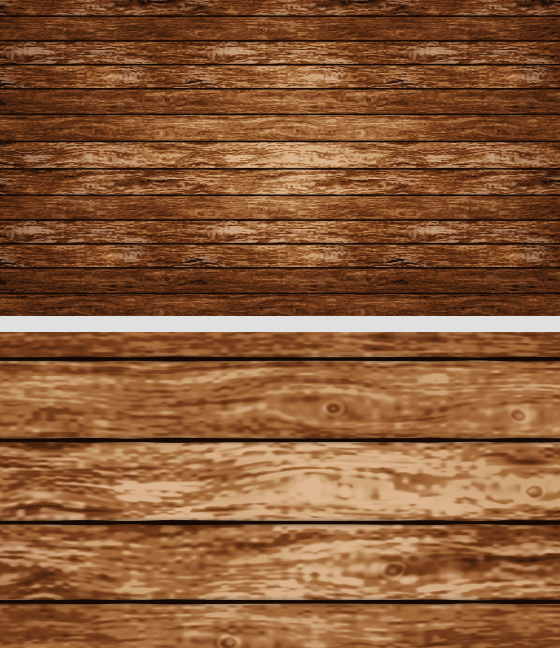
Top: the whole. Bottom: its middle third, enlarged.
Reproduce this texture procedurally as a Shadertoy shader.

```glsl
// Weathered brown wooden planks, laid horizontally and lit by a warm central glow.

#define TILE vec2(0.6366, 0.567)   // repeat size, in canvas heights
#define TILE_TOP 0.051             // first seam, measured down from the top
#define PLANKS 7.0                 // planks per repeat
#define SEAM_HALF 0.0021           // half width of the dark gap
#define CONTRAST 1.0               // strength of the grain
#define BASE_TONE 0.25             // wood tone away from the light
#define GLOW_TONE 0.46             // tone added under the light
#define GLOW_SIZE vec2(0.66, 0.40)
#define WEAR 0.65                  // opacity of the pale scuffs
#define KNOT_SIZE 0.014

const vec3 GAP   = vec3(0.08, 0.03, 0.02);
const vec3 DARK  = vec3(0.11, 0.05, 0.03);
const vec3 UMBER = vec3(0.31, 0.15, 0.06);
const vec3 BROWN = vec3(0.45, 0.23, 0.10);
const vec3 TAN   = vec3(0.64, 0.41, 0.22);
const vec3 CREAM = vec3(0.80, 0.64, 0.46);
const vec3 SCUFF = vec3(0.88, 0.73, 0.61);

float hash(vec3 p) {
    p = fract(p * 0.1031);
    p += dot(p, p.zyx + 31.32);
    return fract((p.x + p.y) * p.z);
}

// Value noise that wraps in x after the given number of cells
float noise(vec2 p, float wrap, float seed) {
    vec2 i = floor(p), f = fract(p);
    f = f * f * (3.0 - 2.0 * f);
    float x0 = mod(i.x, wrap), x1 = mod(i.x + 1.0, wrap);
    float low  = mix(hash(vec3(x0, i.y, seed)), hash(vec3(x1, i.y, seed)), f.x);
    float high = mix(hash(vec3(x0, i.y + 1.0, seed)), hash(vec3(x1, i.y + 1.0, seed)), f.x);
    return mix(low, high, f.y);
}

// Grain of cells.x cells per repeat and cells.y cells per canvas height
float grain(vec2 p, vec2 cells, float seed) {
    return noise(p * cells + vec2(0.0, 40.0), cells.x, seed);
}

// Top of plank i within the repeat; plank heights vary slightly
float seam(float i) {
    return i / PLANKS - 0.0122 * (1.0 - cos(6.2832 * i / PLANKS));
}

vec3 woodColor(float tone) {
    vec3 c = mix(DARK, UMBER, smoothstep(-0.08, 0.22, tone));
    c = mix(c, BROWN, smoothstep(0.22, 0.43, tone));
    c = mix(c, TAN, smoothstep(0.43, 0.67, tone));
    return mix(c, CREAM, smoothstep(0.67, 0.92, tone));
}

void mainImage(out vec4 fragColor, in vec2 fragCoord) {
    vec2 p = fragCoord / iResolution.y;
    float pixel = 1.0 / iResolution.y;
    float aspect = iResolution.x / iResolution.y;

    // Locate the plank inside the repeat
    float x = p.x / TILE.x;
    float down = fract((1.0 - p.y - TILE_TOP) / TILE.y);
    float k = 0.0;
    for (float i = 1.0; i < PLANKS; i++) k += step(seam(i), down);
    float y = (down - seam(k)) * TILE.y;
    float height = (seam(k + 1.0) - seam(k)) * TILE.y;
    float seed = k * 17.0 + 3.0;

    // Wavy grain that bends around the knots
    vec2 g = vec2(x, y);
    g.y += 0.012 * (grain(g, vec2(5.0, 18.0), seed) - 0.5);
    g.y += 0.003 * (grain(g, vec2(16.0, 50.0), seed + 7.0) - 0.5);
    float knot = 0.0, rings = 0.0;
    for (float j = 0.0; j < 2.0; j++) {
        float cx = 0.03 * k * k - 0.25 * k + 0.31 * j;
        float cy = height * mix(0.3, 0.72, hash(vec3(k, j, 5.0)));
        vec2 d = vec2((fract(x - cx + 0.5) - 0.5) * TILE.x, y - cy);
        float r = length(d * vec2(0.7, 1.0)) + 0.004 * (grain(vec2(x, y), vec2(50.0, 90.0), seed) - 0.5);
        float size = KNOT_SIZE * mix(0.45, 1.0, hash(vec3(j, k, 9.0)));
        vec2 bend = d * vec2(0.3, 1.0) / size;
        g.y -= 0.75 * d.y * exp(-0.3 * dot(bend, bend));
        float mask = smoothstep(size, size * 0.4, r);
        knot = max(knot, mask);
        rings += mask * (cos(r * 800.0) * 0.16 - 0.1 * smoothstep(0.004, 0.0, r));
    }

    // Layers of grain from broad bands to long threads and fine flecks
    float cloud  = grain(g, vec2(4.0, 14.0), seed + 8.0);
    float broad  = grain(g, vec2(4.0, 50.0), seed + 1.0);
    float streak = grain(g, vec2(6.0, 150.0), seed + 2.0);
    float fine   = grain(g, vec2(20.0, 290.0), seed + 3.0);
    float fleck  = grain(g, vec2(80.0, 300.0), seed + 4.0);
    float crack  = smoothstep(0.76, 0.93, grain(g, vec2(5.0, 120.0), seed + 5.0));
    float figure = 0.24 * cloud + 0.26 * broad + 0.32 * streak + 0.36 * fine + 0.3 * fleck - 0.74;

    // Light and the tone of each plank
    vec2 q = (p - vec2(0.52 * aspect, 0.525)) / GLOW_SIZE;
    float glow = exp(-dot(q, q));
    float worn = 0.5 + 0.5 * cos(1.5708 * (k - 5.5));
    float tone = BASE_TONE + GLOW_TONE * glow + 0.07 * (worn - 0.4);
    tone += CONTRAST * figure * mix(0.75, 1.2, worn) - 0.2 * crack;
    tone += rings - 0.03 * knot;
    vec3 color = woodColor(tone);

    // Pale scuffs, gathered in one patch on the worn planks
    float patchX = (fract(x - 0.43 + 0.5) - 0.5) / 0.2;
    float area = grain(g, vec2(6.0, 26.0), seed + 6.0) + 0.3 * exp(-patchX * patchX);
    float threads = 0.3 * streak + 0.4 * fine + 0.3 * fleck;
    float scuff = worn * smoothstep(0.42, 0.85, area) * smoothstep(0.42, 0.68, threads);
    color = mix(color, SCUFF * mix(0.68, 1.05, glow), WEAR * scuff);

    // Dark uneven gaps with a soft shadow
    float edge = min(y, height - y);
    float gapHalf = SEAM_HALF * mix(0.6, 1.3, noise(vec2(x * 14.0, 0.0), 14.0, 71.0));
    color *= mix(0.7, 1.0, smoothstep(0.0, 0.007, edge));
    color = mix(GAP, color, smoothstep(gapHalf - 0.5 * pixel, gapHalf + 0.7 * pixel, edge));

    fragColor = vec4(color, 1.0);
}
```
